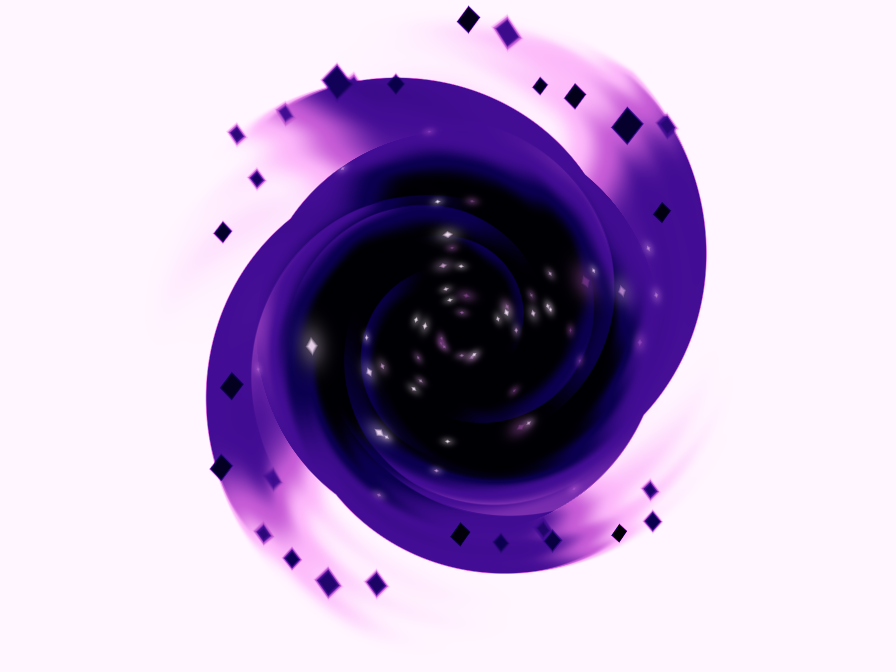
A Shadertoy shader for this background:

```glsl
// A dark violet vortex with four spiral arms, drifting shards and sparks on a pale ground.

const float TAU = 6.2831853;
const vec2 CENTRE = vec2(0.682, 0.505);      // in canvas heights
const float DISC_RADIUS = 0.302;
const float LEAD = 1.2;                      // angle by which an arm starts under the disc
const float ARM_ROOT = 0.24;                 // radius where an arm starts
const float ARM_LIMIT = 0.465;
const vec4 ARM_ANGLE = vec4(0.92, 2.60, 3.90, 6.03);
const vec4 ARM_REACH = vec4(0.465, 0.475, 0.415, 0.52);
const vec4 ARM_FADE = vec4(1.0, 0.95, 1.1, 0.85);
const int CRESCENTS = 8;
const int SHARDS_PER_ARM = 7;
const int SPARKS = 54;

const vec3 PALE = vec3(1.0, 0.965, 1.0);
const vec3 BLUSH = vec3(0.99, 0.72, 0.98);
const vec3 ORCHID = vec3(0.78, 0.36, 0.84);
const vec3 VIOLET = vec3(0.26, 0.05, 0.58);
const vec3 NAVY = vec3(0.04, 0.0, 0.31);
const vec3 BLACK = vec3(0.0, 0.0, 0.015);

vec2 hash2(vec2 p) {
    vec3 q = fract(p.xyx * vec3(0.1031, 0.1030, 0.0973));
    q += dot(q, q.yzx + 33.33);
    return fract((q.xx + q.yz) * q.zy);
}

float gradientNoise(vec2 p) {
    vec2 i = floor(p), f = fract(p), o = vec2(0.0, 1.0);
    vec2 u = f * f * f * (f * (f * 6.0 - 15.0) + 10.0);
    float a = dot(hash2(i) * 2.0 - 1.0, f);
    float b = dot(hash2(i + o.yx) * 2.0 - 1.0, f - o.yx);
    float c = dot(hash2(i + o) * 2.0 - 1.0, f - o);
    float d = dot(hash2(i + 1.0) * 2.0 - 1.0, f - 1.0);
    return mix(mix(a, b, u.x), mix(c, d, u.x), u.y);
}

vec2 polar(float r, float a) { return r * vec2(cos(a), sin(a)); }

// 1 below the edge, 0 above it
float below(float edge, float soft, float x) {
    return 1.0 - smoothstep(edge - soft, edge + soft, x);
}

// Angle along an arm, starting at -LEAD
float alongArm(float angle, float start) { return mod(angle - start + LEAD, TAU) - LEAD; }

float armEdge(float s, float reach) {
    return min(mix(ARM_ROOT, reach, smoothstep(-LEAD, 2.2, s)), ARM_LIMIT);
}

// Maps darkness 0..1 to the palette
vec3 ramp(float t) {
    vec3 c = mix(PALE, BLUSH, smoothstep(0.0, 0.17, t));
    c = mix(c, ORCHID, smoothstep(0.15, 0.36, t));
    c = mix(c, VIOLET, smoothstep(0.34, 0.6, t));
    c = mix(c, NAVY, smoothstep(0.6, 0.8, t));
    return mix(c, BLACK, smoothstep(0.8, 0.97, t));
}

void mainImage(out vec4 fragColor, in vec2 fragCoord) {
    float px = 1.2 / iResolution.y;
    vec2 p = fragCoord / iResolution.y - vec2(0.5 * iResolution.x / iResolution.y - 0.6667, 0.0) - CENTRE;
    float r = length(p), angle = atan(p.y, p.x);
    float streak = gradientNoise(polar(2.6, angle - 9.0 * r) + r * 9.0);

    // Disc, darkening to a black core
    float core = 1.0 - smoothstep(0.195, 0.295, r + 0.05 * streak);
    float tone = below(DISC_RADIUS, px, r) * mix(0.61, 1.0, core);

    // Outer arms: sharp violet bodies that dissolve into blurred pink tails
    for (int i = 0; i < 4; i++) {
        float s = alongArm(angle, ARM_ANGLE[i]);
        float edge = armEdge(s, ARM_REACH[i]);
        float soft = px + 0.04 * smoothstep(ARM_FADE[i], 2.2, s);
        float body = 0.46 * below(ARM_FADE[i] + 0.27, 0.3, s);
        float tail = 0.15 * below(1.8, 0.7, s) * smoothstep(edge - 0.22, edge - 0.04, r);
        tail *= 1.0 + 1.6 * streak * smoothstep(0.9, 1.4, s);
        tone = max(tone, below(edge, soft, r) * (body + tail));
    }
    tone += 0.07 * streak * smoothstep(0.35, 0.55, tone);

    // Inner crescents, lit along their outer rims
    for (int i = 0; i < CRESCENTS; i++) {
        float scale = mix(0.36, 0.88, float(i) / float(CRESCENTS - 1));
        float s = alongArm(angle, float(i) * 2.4 + 0.5);
        float edge = scale * armEdge(s, 0.45);
        float rim = below(edge, px, r) * smoothstep(edge - 0.1 * scale, edge, r);
        rim *= smoothstep(-LEAD, -0.1, s) * below(1.2, 0.6, s);
        tone -= 0.14 * rim * smoothstep(0.4, 0.6, tone);
    }

    // Dark tilted shards along the tails
    for (int i = 0; i < 4 * SHARDS_PER_ARM; i++) {
        int arm = i / SHARDS_PER_ARM;
        vec2 h = hash2(vec2(float(i), 7.3)), k = hash2(vec2(float(i), 41.7));
        float s = mix(0.75, 1.85, (float(i % SHARDS_PER_ARM) + h.x) / float(SHARDS_PER_ARM));
        vec2 q = p - polar(armEdge(s, ARM_REACH[arm]) * mix(0.82, 1.02, h.y), s + ARM_ANGLE[arm]);
        q.y += (k.x - 0.4) * 0.7 * q.x;
        float size = mix(0.011, 0.023, k.y * k.y);
        float shard = below(size, px + 0.006 * k.x, abs(q.x) + 0.85 * abs(q.y));
        tone = mix(tone, max(tone, mix(0.96, 0.62, k.x)), shard);
    }

    vec3 color = ramp(clamp(tone, 0.0, 1.0));

    // Bright sparks, small at the core and stretched along the swirl outside
    for (int i = 0; i < SPARKS; i++) {
        vec2 h = hash2(vec2(float(i), 19.1)), k = hash2(vec2(float(i), 83.9));
        float radius = mix(0.02, 0.31, h.x), a = TAU * h.y;
        vec2 q = p - polar(radius, a);
        q = vec2(dot(q, polar(1.0, a)), dot(q, polar(1.0, a + 1.57)) * 0.65);
        float size = 0.0025 + 0.009 * radius / 0.31 * pow(k.x, 5.0);
        float spark = below(size, px + 0.4 * size, abs(q.x) + abs(q.y));
        float glow = 0.3 * exp(-dot(q, q) / (6.0 * size * size));
        color = mix(color, mix(ORCHID, PALE, k.y), max(spark * mix(0.5, 1.0, k.y), glow));
    }
    fragColor = vec4(color, 1.0);
}
```
